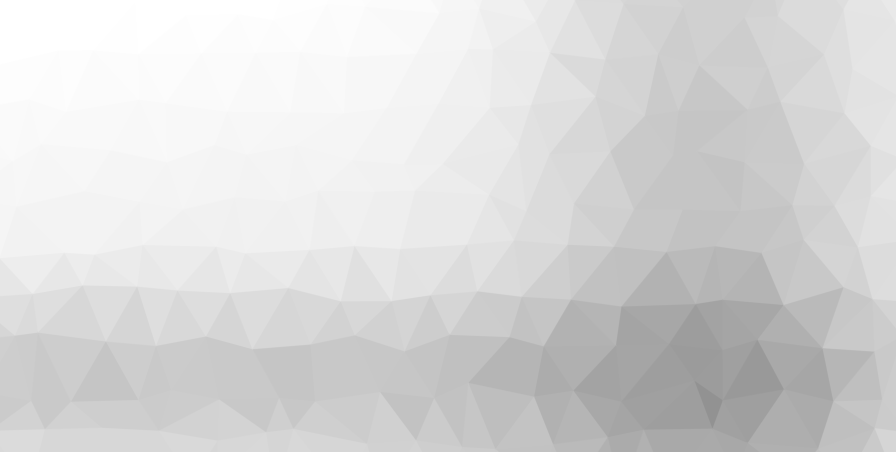
Reproduce this background procedurally as a Shadertoy shader.

```glsl
// Low-poly grey backdrop: flat triangles shaded by a soft column and a low band.

#define CELL vec2(0.112, 0.105)     // mesh spacing, in canvas heights
#define ROW_OFFSET 0.03             // height of the first mesh row
#define JITTER vec2(0.60, 0.46)     // vertex scatter, in cells
#define COLUMN_CENTER 0.785         // dark column, in canvas widths
#define COLUMN_WIDTH 0.195
#define COLUMN_DEPTH 0.165
#define BAND_DEPTH 0.13             // dark band near the bottom
#define FACET_CONTRAST 0.13         // tone variation between triangles

vec2 hash22(vec2 p) {
    vec3 q = fract(p.xyx * vec3(0.1031, 0.1030, 0.0973));
    q += dot(q, q.yzx + 33.33);
    return fract((q.xx + q.yz) * q.zy);
}

// Scattered mesh vertex; odd rows shift by half a cell.
vec2 meshVertex(vec2 id) {
    vec2 scatter = (hash22(id + 57.0) - 0.5) * JITTER;
    float shift = 0.5 * mod(id.y, 2.0);
    return (id + vec2(shift, 0.0) + scatter) * CELL + vec2(0.0, ROW_OFFSET);
}

// Smooth grey level at a place given in canvas fractions.
float backdropTone(vec2 uv) {
    float u = clamp(uv.x, 0.0, 1.0);
    float depth = 1.0 - clamp(uv.y, 0.0, 1.0);
    float offset = (u - COLUMN_CENTER) / COLUMN_WIDTH;
    float column = COLUMN_DEPTH * exp(-offset * offset) + 0.045 * u;
    float band = 0.11 * depth
               + BAND_DEPTH * smoothstep(0.50, 0.86, depth)
               - 0.08 * smoothstep(0.87, 0.98, depth);
    band *= 1.0 - 0.42 * smoothstep(0.85, 1.0, u);
    return 1.0 - max(column + band - 0.012, 0.0);
}

// Signed distance to the line a-b, positive on its left.
float leftOf(vec2 p, vec2 a, vec2 b) {
    vec2 edge = normalize(b - a);
    return edge.x * (p.y - a.y) - edge.y * (p.x - a.x);
}

// Adds a counterclockwise triangle as (tone * coverage, coverage).
vec2 facet(vec2 p, vec2 a, vec2 b, vec2 c, float aspect, float blur) {
    float inside = min(leftOf(p, a, b), min(leftOf(p, b, c), leftOf(p, c, a)));
    float coverage = smoothstep(-blur, blur, inside);
    vec2 center = (a + b + c) / 3.0;
    float tone = backdropTone(center / vec2(aspect, 1.0));
    float variation = hash22(floor(center * 900.0)).x - 0.5;
    tone += variation * FACET_CONTRAST * (1.0 - tone);
    return vec2(tone, 1.0) * coverage;
}

void mainImage(out vec4 fragColor, in vec2 fragCoord) {
    vec2 p = fragCoord / iResolution.y;
    float aspect = iResolution.x / iResolution.y;
    float blur = 0.75 / iResolution.y;
    vec2 base = floor((p - vec2(0.0, ROW_OFFSET)) / CELL);
    vec2 total = vec2(0.0);

    // Split every nearby quad along its shorter diagonal.
    for (int j = -1; j <= 1; j++) {
        for (int i = -2; i <= 1; i++) {
            vec2 id = base + vec2(i, j);
            vec2 a = meshVertex(id);
            vec2 b = meshVertex(id + vec2(1.0, 0.0));
            vec2 c = meshVertex(id + vec2(1.0, 1.0));
            vec2 d = meshVertex(id + vec2(0.0, 1.0));
            if (distance(a, c) < distance(b, d)) {
                total += facet(p, a, b, c, aspect, blur);
                total += facet(p, a, c, d, aspect, blur);
            } else {
                total += facet(p, a, b, d, aspect, blur);
                total += facet(p, b, c, d, aspect, blur);
            }
        }
    }

    float grey = total.y > 0.001 ? total.x / total.y
                                 : backdropTone(p / vec2(aspect, 1.0));
    fragColor = vec4(vec3(grey), 1.0);
}
```
